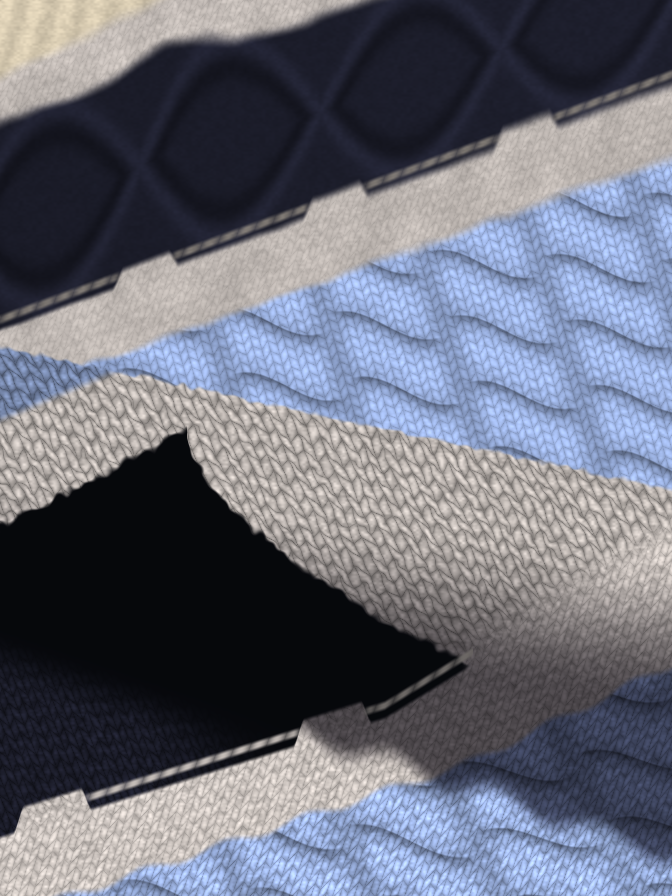
Reproduce this texture procedurally as a Shadertoy shader.

```glsl
// Striped cable-knit cloth: soft-focus bands behind, a sunlit fold in front, and a dark hollow.
// Bands are split by edge curves y(x); V-shaped stitches, rope creases and beaded
// seams add relief, while smooth masks carry the cast shadow and defocus.
#define CANVAS vec2(5.76, 7.68)
#define GREY vec3(0.77, 0.74, 0.72)
#define BLUE vec3(0.56, 0.64, 0.81)
#define NAVY vec3(0.105, 0.11, 0.16)
#define CREAM vec3(0.84, 0.79, 0.69)
#define HOLLOW vec3(0.025, 0.03, 0.045)
#define SHADOW vec3(0.37, 0.36, 0.39)
#define STITCH_DEPTH 0.55
#define FIBRE_DEPTH 0.16
const float PI = 3.14159;

float hash(vec2 p) {
    vec3 q = fract(vec3(p.xyx) * 0.1031);
    q += dot(q, q.yzx + 33.33);
    return fract((q.x + q.y) * q.z);
}

float noise(vec2 p) {
    vec2 i = floor(p), f = fract(p);
    f = f * f * (3.0 - 2.0 * f);
    return mix(mix(hash(i), hash(i + vec2(1, 0)), f.x),
               mix(hash(i + vec2(0, 1)), hash(i + vec2(1, 1)), f.x), f.y);
}

// 0 above an edge, 1 below it (y grows downward)
float below(float y, float edge, float soft) {
    return smoothstep(-soft, soft, y - edge);
}

// Brightness of V stitches, one column and row per unit cell
float knit(vec2 q, float depth) {
    float s = abs(fract(q.x) - 0.5) * 2.0;
    float row = fract(q.y + 0.6 * s);
    float height = sqrt(max(sin(PI * s) * sin(PI * row), 0.0));
    return 1.0 + depth * (height - 0.6);
}

// Rope creases: a curved sawtooth with a dark step and a bright shoulder
float rope(vec2 q) {
    float x = fract(q.x) - 0.5;
    float s = fract(q.y - 0.9 * x - 0.12 * sin(2.0 * PI * x) + 0.37 * floor(q.x));
    float body = smoothstep(0.5, 0.28, abs(x));
    return 1.0 + body * (0.16 * sin(PI * s) - 0.5 * exp(-8.0 * s) * smoothstep(0.0, 0.04, s))
         - 0.08 * (1.0 - body);
}

// Repeated places where the seam chain is interrupted
float seamGap(float x, float centre, float period, float halfWidth) {
    float g = abs(fract((x - centre) / period + 0.5) - 0.5) * period;
    return 1.0 - smoothstep(halfWidth - 0.05, halfWidth + 0.05, g);
}

float chain(vec2 p, float line, float gap, float soft) {
    float bead = abs(sin(p.x * 23.0 + p.y * 8.0));
    return (1.0 - gap) * smoothstep(0.035 + soft, 0.01, abs(p.y - line)) * (0.5 + 0.5 * bead);
}

vec3 backCloth(vec2 p, float fibre) {
    float soft = mix(0.08, 0.025, smoothstep(0.0, 3.3, p.y));
    float wobble = 0.06 * (noise(p * 5.0) - 0.5);
    float navyTop = 1.05 - 0.33 * p.x - 0.2 * exp(-pow((p.x - 1.5) / 0.5, 2.0));
    float seam = 2.78 - 0.365 * p.x;
    float blueTop = 3.39 - 0.353 * p.x;
    float gap = seamGap(p.x, 1.25, 1.63, 0.24);

    vec3 cream = CREAM * (1.0 + 0.05 * sin(p.x * 24.0 + p.y * 7.0));
    vec3 grey = GREY * knit(vec2(p.x + 0.3 * p.y, p.y + 0.36 * p.x) / 0.1, 0.1);
    grey *= 0.97 + 0.12 * (noise(p * 4.0) - 0.5);

    // Diamond ridges across the navy band
    float across = (p.y - navyTop) / (seam - navyTop) - 0.5;
    float ridge = abs(across) - 0.48 * abs(sin(PI * (p.x - 1.2) / 1.55));
    vec3 navy = NAVY * (0.95 + 0.3 * exp(-pow(ridge / 0.07, 2.0))
              - 0.28 * exp(-pow((ridge + 0.13) / 0.07, 2.0)) + 0.025 * p.x);

    float v = p.y - blueTop;
    vec3 blue = BLUE * rope(vec2(p.x / 0.9 - 0.3 * v, v / 0.62));
    blue *= knit(vec2(p.x - 0.25 * v, v) / vec2(0.13, 0.1), 0.28);

    vec3 col = mix(cream, grey, below(p.y, 0.66 - 0.49 * p.x + wobble, soft));
    col = mix(col, navy, below(p.y, navyTop + wobble, soft));
    col = mix(col, grey, below(p.y, seam + 0.05 - 0.13 * gap + 0.3 * wobble, soft));
    col = mix(col, vec3(0.58, 0.55, 0.51), 0.8 * chain(p, seam - 0.04, gap, 0.02));
    col = mix(col, blue, below(p.y, blueTop + wobble, soft + 0.02));
    return col * (1.0 + 0.5 * FIBRE_DEPTH * fibre);
}

vec3 frontCloth(vec2 p, float d, float fibre, float soft) {
    // Stitches follow the fold, then flatten out under the hollow
    vec2 warp = 0.06 * vec2(noise(p * 3.0), noise(p * 3.0 + 9.0));
    vec2 q = vec2(p.x - 0.5 * d, d * (1.0 + 0.1 * d)) + warp;
    float hollowBase = 7.12 - 0.31 * p.x - 0.3 * max(p.x - 3.3, 0.0);
    float flatPart = below(p.y, hollowBase - 0.1, 0.25);
    float stitches = mix(knit(q / vec2(0.19, 0.15), STITCH_DEPTH),
        knit(vec2(p.x + 0.3 * p.y, p.y + 0.32 * p.x) / vec2(0.12, 0.1), 0.28), flatPart);
    vec3 col = GREY * mix(0.9, 1.03, flatPart) * stitches;

    // Blue patch on the left shoulder and blue cables at the bottom
    float patchEdge = 3.6 - 0.42 * p.x;
    col = mix(BLUE * 0.78 * stitches, col, below(p.y, patchEdge, 0.05));
    float v = p.y - (7.88 - 0.333 * p.x - 0.15 * max(p.x - 4.0, 0.0));
    vec3 blue = BLUE * rope(vec2(p.x / 0.95 - 0.4 * v, v / 0.7 + 0.2));
    blue *= knit(vec2(p.x + 0.4 * v, v) / vec2(0.14, 0.11), 0.4);
    col = mix(col, blue, below(v, 0.04 * sin(p.x * 9.0), 0.04));

    // Fold turns from the sun; light returns past the cast shadow
    float shade = smoothstep(0.75, 2.15, d + 0.1 * (p.x - 3.0));
    shade *= 1.0 - below(p.y, 6.3 + 0.34 * (p.x - 2.65) + 0.08 * sin(p.x * 7.0), 0.13);
    col *= mix(vec3(1.0), SHADOW, shade) * (1.0 + FIBRE_DEPTH * fibre);

    // Hollow: two upper edges meet at a peak, with a beaded seam beneath
    float gap = seamGap(p.x, 0.45, 2.4, 0.29);
    float along = clamp((p.x - 1.6) / 2.4, 0.0, 1.0);
    float roof = p.x < 1.6 ? 4.52 - 0.52 * p.x : 3.7 + 1.98 * pow(along, 0.6);
    roof += 0.09 * (noise(p * 12.0) - 0.5);
    float inside = below(p.y, roof, soft + 0.02) * (1.0 - below(p.y, hollowBase + 0.06 - 0.2 * gap, soft + 0.015));
    inside *= 1.0 - smoothstep(3.95, 4.08, p.x);
    float lit = below(p.y, 5.65 + 0.34 * p.x, 0.25) * smoothstep(2.7, 1.0, p.x);
    vec3 navy = NAVY * 0.95 * knit(vec2(p.x - 0.4 * p.y, p.y + 0.1 * p.x) / 0.13, 0.6);
    col = mix(col, mix(HOLLOW, navy * (1.0 + 0.3 * fibre), lit), inside);
    float bead = chain(p, hollowBase - 0.05, gap, 0.015) * step(p.x, 4.05) * step(0.5, p.x);
    return mix(col, GREY * mix(1.0, 0.55, smoothstep(2.2, 3.2, p.x)), bead);
}

void mainImage(out vec4 fragColor, in vec2 fragCoord) {
    vec2 p = fragCoord / iResolution.xy * CANVAS;
    p.y = CANVAS.y - p.y;
    float soft = CANVAS.y / iResolution.y;
    float fibre = noise(p * vec2(38.0, 55.0)) + noise(p.yx * 24.0 + p) - 1.0;
    float foldTop = 2.97 + 0.213 * p.x + 0.05 * (noise(p * 14.0) - 0.5);
    float d = p.y - foldTop;
    vec3 col = mix(backCloth(p, fibre), frontCloth(p, d, fibre, soft), below(d, 0.0, soft + 0.01));
    fragColor = vec4(clamp(col, 0.0, 1.0), 1.0);
}
```
